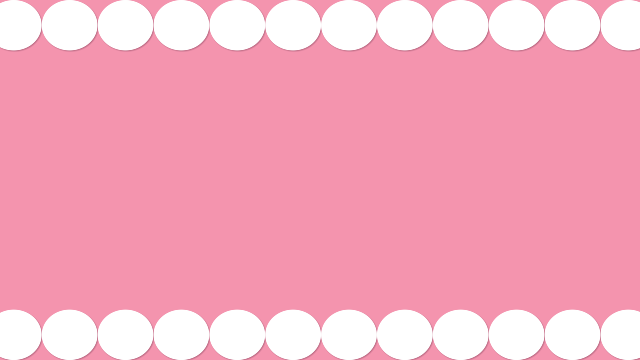
Write a WebGL 1 fragment shader that draws this background.

```glsl
precision highp float;

uniform vec2 u_resolution;

// Lengths are fractions of the canvas height
const vec3 PINK = vec3(0.955, 0.580, 0.682);
const vec3 WHITE = vec3(1.0);
const vec3 SHADOW = vec3(0.74, 0.42, 0.52);
const vec2 RADII = vec2(0.0774, 0.0700);
const float SPACING = 0.1552;
const float FIRST_X = 0.0382;
const float BOTTOM_ROW_Y = 0.0700;
const float TOP_ROW_Y = 0.9299;
const vec2 SHADOW_OFFSET = vec2(0.0025, -0.0025);
const float SHADOW_BLUR = 0.0035;

// Approximate signed distance to an ellipse at the origin
float ellipseDistance(vec2 p, vec2 radii) {
  float scaled = length(p / radii);
  float slope = length(p / (radii * radii));
  return scaled * (scaled - 1.0) / max(slope, 0.001);
}

// Distance to the two rows of evenly spaced ellipses
float scallopDistance(vec2 p) {
  float x = mod(p.x - FIRST_X + 0.5 * SPACING, SPACING) - 0.5 * SPACING;
  float rowY = p.y < 0.5 ? BOTTOM_ROW_Y : TOP_ROW_Y;
  return ellipseDistance(vec2(x, p.y - rowY), RADII);
}

void main() {
  vec2 p = gl_FragCoord.xy / u_resolution.y;
  float halfPixel = 0.5 / u_resolution.y;

  // Soft shadow falling to the lower right
  float shadowDist = scallopDistance(p - SHADOW_OFFSET);
  float shadow = 1.0 - smoothstep(-SHADOW_BLUR, SHADOW_BLUR, shadowDist);
  vec3 color = mix(PINK, SHADOW, shadow);

  // White ellipses on top
  float cover = 1.0 - smoothstep(-halfPixel, halfPixel, scallopDistance(p));
  color = mix(color, WHITE, cover);

  gl_FragColor = vec4(color, 1.0);
}
```
